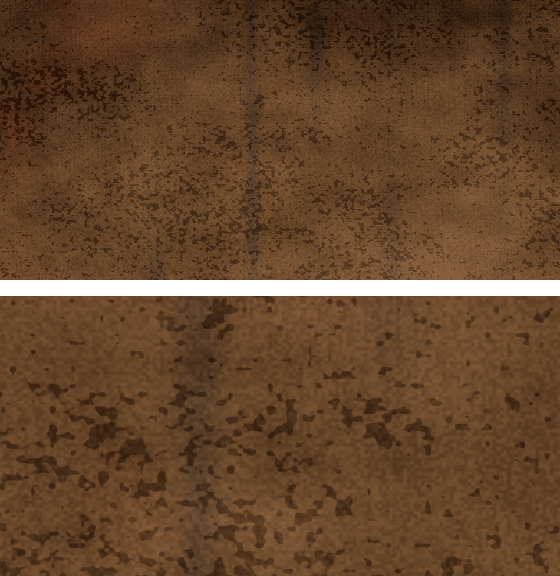
Top: the whole. Bottom: its middle third, enlarged.
This texture is drawn by a Shadertoy shader. Its source:

```glsl
// Weathered brown metal: a plate darkening towards the top, with cloudy stains,
// soft vertical streaks, horizontal smears, dark corrosion specks and fine grain.
// All layers of value noise add up to one tone, which indexes a brown ramp.

float hash(vec2 p) {
    return fract(sin(dot(p, vec2(127.1, 311.7))) * 43758.5453);
}

float noise(vec2 p) {
    vec2 cell = floor(p), f = fract(p);
    f = f * f * (3.0 - 2.0 * f);
    float low = mix(hash(cell), hash(cell + vec2(1, 0)), f.x);
    float high = mix(hash(cell + vec2(0, 1)), hash(cell + vec2(1, 1)), f.x);
    return mix(low, high, f.y);
}

// Five octaves, each turned a little to hide the lattice
float fbm(vec2 p) {
    float sum = 0.0, amp = 0.52;
    for (int i = 0; i < 5; i++) {
        sum += amp * noise(p);
        p = mat2(0.96, 0.28, -0.28, 0.96) * p * 2.07 + 13.7;
        amp *= 0.5;
    }
    return sum;
}

// Soft dark runs down the plate, broken up along their length
float streaks(vec2 p) {
    float sum = 0.0;
    for (int i = 0; i < 6; i++) {
        float id = float(i);
        float center = (id + 0.2 + 0.6 * hash(vec2(id, 4.0))) / 3.0;
        float width = mix(0.022, 0.05, hash(vec2(id, 9.0)));
        float offset = (p.x - center + 0.03 * (fbm(p * 5.0 + id) - 0.5)) / width;
        float strength = smoothstep(0.2, 0.75, noise(vec2(id * 7.3, p.y * 2.5)));
        sum += strength * exp(-offset * offset);
    }
    return sum;
}

// Ragged specks that crowd together where density is high
float specks(vec2 p, float density) {
    float grit = 0.65 * noise(p * vec2(85, 100)) + 0.35 * noise(p * vec2(170, 195) + 31.0);
    float threshold = mix(0.80, 0.53, density);
    return smoothstep(threshold - 0.03, threshold + 0.07, grit);
}

void mainImage(out vec4 fragColor, in vec2 fragCoord) {
    vec2 p = fragCoord / iResolution.y;
    float aspect = iResolution.x / iResolution.y;

    float cloud = fbm(p * vec2(2.4, 3.0) + 5.0);
    float smear = fbm(p * vec2(4.0, 17.0) + 21.0);
    float mottle = fbm(p * 13.0 + 40.0);
    float streak = streaks(p);

    // Broad light: brightest low and right of centre, darkest along the top
    float tone = 0.90 - 0.52 * pow(p.y, 1.15);
    tone -= 0.20 * smoothstep(0.6, 0.0, p.x);
    tone -= 0.14 * smoothstep(aspect - 0.25, aspect, p.x);
    tone += 0.75 * (cloud - 0.5) + 0.30 * (smear - 0.5) + 0.35 * (mottle - 0.5);
    tone -= 0.19 * streak;

    // Corrosion and grain
    float density = smoothstep(0.32, 0.68, 0.7 * fbm(p * vec2(3.0, 4.5) + 70.0) + 0.3 * smear);
    tone -= 0.42 * specks(p, density) + 0.07 * density;
    tone += 0.34 * (noise(p * 235.0) - 0.5);

    // Brown ramp with rusty patches and greyer streaks
    tone = clamp(tone, -0.12, 1.1);
    vec3 color = mix(vec3(0.19, 0.105, 0.045), vec3(0.50, 0.35, 0.215), tone);
    float rust = smoothstep(0.45, 0.7, fbm(p * 2.2 + 90.0)) * smoothstep(1.5, 0.2, p.x);
    color += rust * vec3(0.025, -0.010, -0.008);
    color = mix(color, vec3(dot(color, vec3(0.3, 0.6, 0.1))), 0.14 * min(streak, 1.0));

    fragColor = vec4(color, 1.0);
}
```
